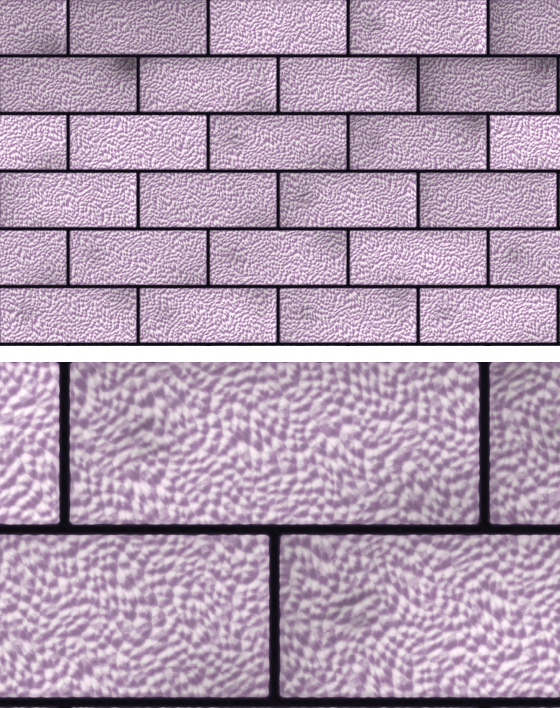
Top: the whole. Bottom: its middle third, enlarged.
This texture is drawn by a Shadertoy shader. Its source:

```glsl
#define COLS 4.0
#define ROWS 6.0
#define JOINT 0.0105      // mortar width, in canvas heights
#define CORNER 0.004      // brick corner radius
#define ROUGH 0.0014      // edge wobble
#define GRAIN 105.0       // grain cells per canvas height
#define RELIEF 0.36       // grain contrast
#define SHADE 0.36        // depth of the worn edges
#define STAIN 0.20        // depth of the smudges

const vec3 PALE = vec3(0.825, 0.775, 0.81);
const vec3 LILAC = vec3(0.74, 0.585, 0.755);
const vec3 MORTAR = vec3(0.06, 0.05, 0.08);
const vec3 MORTAR_EDGE = vec3(0.24, 0.18, 0.29);

float hash(vec2 p) {
    vec3 q = fract(p.xyx * vec3(0.1031, 0.1030, 0.0973));
    q += dot(q, q.yzx + 33.33);
    return fract((q.x + q.y) * q.z);
}

// Distance to the nearest scattered point
float cellular(vec2 p) {
    vec2 cell = floor(p), f = p - cell;
    float nearest = 2.0;
    for (int y = -1; y <= 1; y++)
    for (int x = -1; x <= 1; x++) {
        vec2 o = vec2(x, y), c = cell + o;
        vec2 r = o + vec2(hash(c), hash(c + 71.7)) - f;
        nearest = min(nearest, dot(r, r));
    }
    return sqrt(nearest);
}

// Soft cloudiness from layered sines
float mottle(vec2 p) {
    float sum = 0.0, amp = 0.5;
    for (int i = 0; i < 4; i++) {
        p = mat2(1.5, 1.1, -1.1, 1.5) * p + 1.7;
        sum += amp * sin(p.x + sin(p.y)) * cos(p.y * 0.8);
        amp *= 0.6;
    }
    return sum;
}

float roundedBox(vec2 p, vec2 halfSize, float r) {
    vec2 q = abs(p) - halfSize + r;
    return length(max(q, 0.0)) + min(max(q.x, q.y), 0.0) - r;
}

float blot(vec2 p, vec2 center, vec2 radius) {
    vec2 q = (p - center) / radius;
    return exp(-dot(q, q));
}

// Worn edges, dark corners and smudges; t runs 0 to 1 over the brick
float wear(vec2 t, vec2 id) {
    float height = id.y / (ROWS - 1.0);
    float left = hash(id + 3.1), top = hash(id + 17.3);
    float corner = hash(id + 29.9), kind = hash(id + 41.7);
    float cloud = mottle(t * vec2(3.0, 1.4) + id * 5.3);

    float shade = left * exp(-t.x * 9.0) + top * 0.8 * exp((t.y - 1.0) * 6.0);
    shade += step(0.55, corner) * blot(t, vec2(0.95, 0.95), vec2(0.18, 0.4));
    shade += step(corner, 0.35) * 0.7 * blot(t, vec2(0.9, 0.0), vec2(0.2, 0.35));
    shade *= SHADE * (0.4 + 0.6 * height) * (1.0 + 0.6 * cloud);

    // Streaked smudge on the left, flatter one near the bottom
    float streak = 0.65 + 0.35 * sin(t.y * 38.0 + 4.0 * sin(t.x * 22.0));
    float smudge = step(kind, 0.75 - 0.7 * height)
                 * blot(t, vec2(0.18, 0.54), vec2(0.075, 0.18));
    smudge += step(0.6, kind) * 0.7 * blot(t, vec2(0.33, 0.08), vec2(0.12, 0.12));

    // Light strip beside the right edge
    float strip = step(0.5, left) * smoothstep(0.92, 0.96, t.x);
    float tone = mix(1.06, mix(0.86, 1.06, hash(id + 53.3)), 0.3 + 0.7 * height);
    return tone * (1.0 - shade - STAIN * smudge * streak + 0.07 * strip + 0.05 * cloud);
}

void mainImage(out vec4 fragColor, in vec2 fragCoord) {
    vec2 pos = fragCoord / iResolution.y;
    float pixel = 1.0 / iResolution.y;

    // Running bond, cells centred on the bricks
    vec2 size = vec2(iResolution.x / iResolution.y / COLS, 1.0 / ROWS);
    vec2 grid = (pos + vec2(0.5, -0.5) * JOINT) / size;
    grid.x += 0.5 * mod(floor(grid.y), 2.0);
    vec2 id = mod(floor(grid), vec2(COLS, ROWS));
    vec2 local = (fract(grid) - 0.5) * size;
    vec2 halfSize = 0.5 * (size - JOINT);

    // Embossed grain lit from the upper left
    vec2 g = mat2(0.95, 0.3, -0.25, 0.9) * pos * GRAIN;
    g += 0.5 * sin(g.yx * 0.7);
    float bump = cellular(g);
    float relief = cellular(g + vec2(-0.4, 0.4)) - bump;
    float speckle = hash(floor(pos * GRAIN * 3.0)) - 0.5;

    // Brick face
    float d = roundedBox(local, halfSize, CORNER) + ROUGH * (bump - 0.5);
    vec2 t = 0.5 + 0.5 * local / halfSize;
    vec3 face = mix(LILAC, PALE, smoothstep(-0.35, 0.3, relief + 0.3 * speckle));
    face *= wear(t, id) * (1.0 + RELIEF * relief);
    face += vec3(0.03, -0.025, 0.03) * speckle;

    // Lit upper rim, purple lower rim
    float rim = smoothstep(-0.006, -0.001, d);
    float facing = clamp(local.y / halfSize.y, -1.0, 1.0);
    face *= 1.0 + rim * (0.08 * facing - 0.06);
    face = mix(face, LILAC * 0.9, 0.3 * rim);

    // Mortar, lighter where it meets the brick
    float fringe = smoothstep(0.0035, 0.0, d);
    vec3 mortar = mix(MORTAR, MORTAR_EDGE, 0.7 * fringe) * (0.8 + 0.5 * bump);

    float cover = smoothstep(-pixel, pixel, d);
    fragColor = vec4(clamp(mix(face, mortar, cover), 0.0, 1.0), 1.0);
}
```
